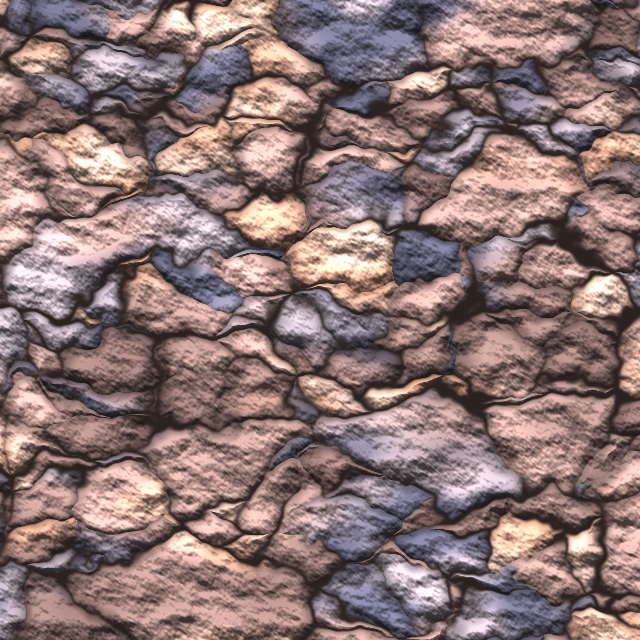
This texture is drawn by a WebGL 2 fragment shader. Its source:

```glsl
#version 300 es
precision highp float;

uniform vec2 u_resolution;
out vec4 fragColor;

const vec2 BOULDER_GRID = vec2(4.3, 7.4);
const vec2 COBBLE_GRID = vec2(8.0, 13.5);
const float SPLIT_SHARE = 0.66;       // boulders broken into cobbles
const float CORNER_SHARPNESS = 26.0;
const float DOME_RADIUS = 0.013;
const float GRAIN_SLOPE = 0.42;
const float LIGHT_STRENGTH = 0.62;
const float SLOPE_STEP = 0.0013;
const vec2 LIGHT_DIR = vec2(-0.28, 0.96);

const vec3 CRACK = vec3(0.17, 0.13, 0.12);
const vec3 BROWN = vec3(0.52, 0.41, 0.395);
const vec3 PINK = vec3(0.74, 0.595, 0.57);
const vec3 SLATE = vec3(0.37, 0.365, 0.45);
const vec3 LAVENDER = vec3(0.68, 0.62, 0.66);
const vec3 OCHRE = vec3(0.82, 0.62, 0.53);
const vec3 CREAM = vec3(0.90, 0.755, 0.69);

struct Stone {
    float edge;   // distance to the border, in canvas units
    vec2 id;
};

vec2 hash2(vec2 p) {
    vec3 q = fract(p.xyx * vec3(0.1031, 0.1030, 0.0973));
    q += dot(q, q.yzx + 33.33);
    return fract((q.xx + q.yz) * q.zy);
}

float cornerDot(vec2 cell, vec2 corner, vec2 f) {
    return dot(hash2(cell + corner + 57.0) * 2.0 - 1.0, f - corner);
}

float gradientNoise(vec2 p) {
    vec2 i = floor(p), f = p - i;
    vec2 u = f * f * f * (f * (f * 6.0 - 15.0) + 10.0);
    float low = mix(cornerDot(i, vec2(0, 0), f), cornerDot(i, vec2(1, 0), f), u.x);
    float high = mix(cornerDot(i, vec2(0, 1), f), cornerDot(i, vec2(1, 1), f), u.x);
    return mix(low, high, u.y);
}

// Cellular borders with corners rounded by a smooth minimum
Stone cellular(vec2 p, vec2 grid) {
    p *= grid;
    vec2 base = floor(p), nearest = vec2(0), toNearest = vec2(0);
    float best = 1e5;
    for (int y = -1; y <= 1; y++)
    for (int x = -1; x <= 1; x++) {
        vec2 cell = base + vec2(x, y);
        vec2 d = cell + 0.08 + 0.84 * hash2(cell) - p;
        if (dot(d, d) < best) {
            best = dot(d, d);
            nearest = cell;
            toNearest = d;
        }
    }
    float sum = 1e-9;
    for (int y = -2; y <= 2; y++)
    for (int x = -2; x <= 2; x++) {
        if (x == 0 && y == 0) continue;
        vec2 cell = nearest + vec2(x, y);
        vec2 d = cell + 0.08 + 0.84 * hash2(cell) - p;
        float border = dot(0.5 * (d + toNearest), normalize(d - toNearest));
        sum += exp(-CORNER_SHARPNESS * border);
    }
    return Stone(-log(sum) / (CORNER_SHARPNESS * grid.y), nearest);
}

Stone stoneAt(vec2 p) {
    vec2 q = p + 0.060 * vec2(gradientNoise(p * 6.0), gradientNoise(p * 6.0 + 31.0));
    q += 0.026 * vec2(gradientNoise(p * 19.0 + 7.0), gradientNoise(p * 19.0 + 43.0));
    q += 0.012 * vec2(gradientNoise(p * 47.0 + 3.0), gradientNoise(p * 47.0 + 83.0));
    Stone boulder = cellular(q + 3.0, BOULDER_GRID);
    if (hash2(boulder.id + 19.0).x > SPLIT_SHARE) return boulder;
    Stone cobble = cellular(q + 11.0, COBBLE_GRID);
    // Some inner joints close up
    float closed = max(0.0, 0.024 * gradientNoise(p * 8.0 + 91.0));
    return Stone(min(boulder.edge, cobble.edge + closed), cobble.id + boulder.id * 7.0);
}

// Every octave adds the same slope, so the fine grain stays crisp
float grain(vec2 p) {
    float sum = 0.0, frequency = 17.0;
    for (int i = 0; i < 5; i++) {
        sum += gradientNoise(p * frequency * vec2(0.75, 1.15)) / frequency;
        p = mat2(0.97, 0.24, -0.24, 0.97) * p + 5.3;
        frequency *= 1.85;
    }
    return sum * GRAIN_SLOPE;
}

float relief(vec2 p, float edge) {
    return DOME_RADIUS * (1.0 - exp(-max(edge, 0.0) / DOME_RADIUS)) + grain(p);
}

vec3 mineral(vec2 p, vec2 id) {
    vec2 rnd = hash2(id + 71.0);
    float patches = gradientNoise(p * vec2(8.0, 13.0) + 17.0);
    float kind = mix(0.5, rnd.x, 0.8) + 0.45 * gradientNoise(p * vec2(4.0, 7.0));
    vec3 blue = mix(SLATE, LAVENDER, smoothstep(-0.2, 0.3, patches + 0.5 * (rnd.y - 0.5)));
    vec3 warm = mix(OCHRE, CREAM, smoothstep(-0.25, 0.25, patches));
    vec3 color = mix(BROWN, PINK, clamp(rnd.y + 0.8 * patches, 0.0, 1.0));
    color = mix(color, blue, smoothstep(0.56, 0.74, kind));
    return mix(color, warm, 1.0 - smoothstep(0.14, 0.28, kind));
}

void main() {
    vec2 p = gl_FragCoord.xy / u_resolution.y;
    vec2 dx = vec2(SLOPE_STEP, 0.0), dy = dx.yx;
    Stone stone = stoneAt(p);

    // Light from above on domed, rough stones
    float h = relief(p, stone.edge);
    vec2 slope = vec2(relief(p + dx, stoneAt(p + dx).edge) - h,
                      relief(p + dy, stoneAt(p + dy).edge) - h) / SLOPE_STEP;
    float light = clamp(1.05 - LIGHT_STRENGTH * dot(slope, LIGHT_DIR), 0.38, 1.4);
    light *= mix(0.66, 1.06, smoothstep(0.0, 0.018, stone.edge));
    light *= 1.0 + 0.25 * gradientNoise(p * 4.0 + 61.0);

    // Cracks of changing width
    float width = 0.009 * gradientNoise(p * 9.0 + 23.0) - 0.0005;
    float solid = smoothstep(width - 0.002, width + 0.005, stone.edge);
    vec3 color = mix(CRACK, mineral(p, stone.id) * light, solid);
    fragColor = vec4(min(color, 1.0), 1.0);
}
```
